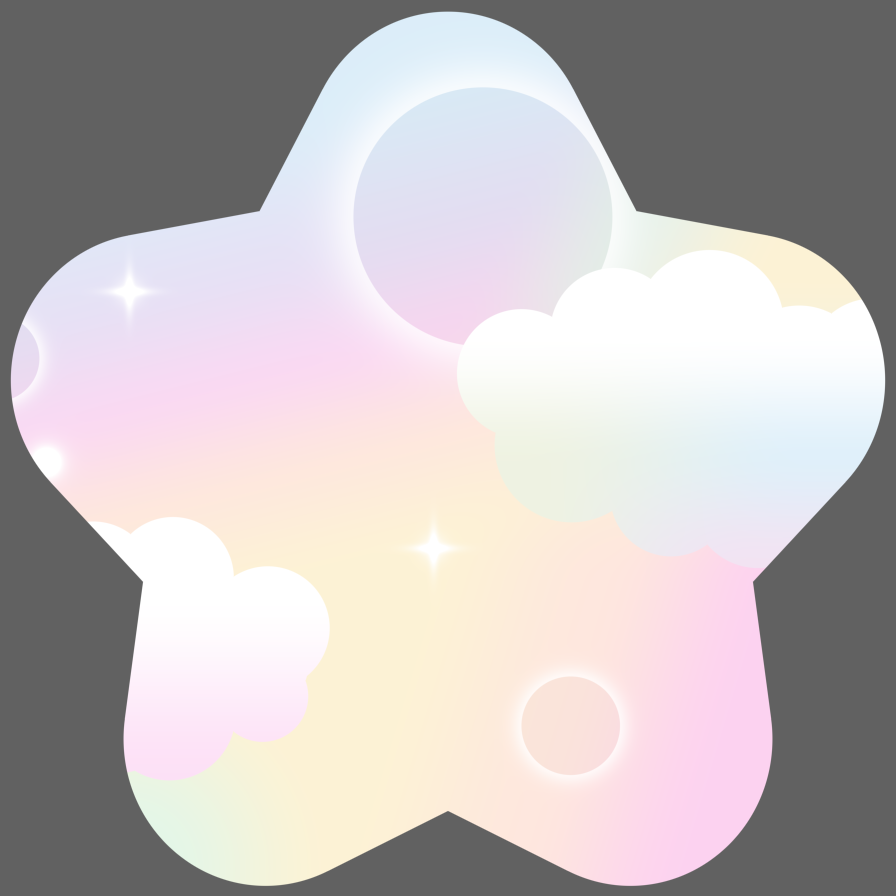
A WebGL 2 fragment shader for this background:

```glsl
#version 300 es
precision highp float;
// Rounded pastel star window with soft clouds, bubbles and sparkles on plain gray.

#define STAR_CENTER vec2(0.5, 0.535)
#define STAR_STRETCH 0.967
#define LOBE_DISTANCE 0.358
#define LOBE_RADIUS 0.164
#define BUBBLE_GLOW 0.75
#define SPARKLE_REACH 0.028
#define SPARKLE_WIDTH 0.0045

uniform vec2 u_resolution;
out vec4 outColor;

const vec3 GRAY = vec3(0.38);
const vec3 WHITE = vec3(1.0);
const vec3 BLUE = vec3(0.86, 0.93, 0.975);
const vec3 LAVENDER = vec3(0.905, 0.88, 0.96);
const vec3 PINK = vec3(0.98, 0.85, 0.95);
const vec3 PEACH = vec3(0.995, 0.905, 0.87);
const vec3 CREAM = vec3(0.99, 0.95, 0.835);
const vec3 MINT = vec3(0.89, 0.965, 0.91);

// Puffs: center x, center y from the top, radius
const vec3 RIGHT_PUFFS[8] = vec3[8](
  vec3(0.582, 0.417, 0.072), vec3(0.686, 0.371, 0.072),
  vec3(0.792, 0.362, 0.083), vec3(0.892, 0.419, 0.078),
  vec3(0.975, 0.407, 0.074), vec3(0.638, 0.497, 0.086),
  vec3(0.749, 0.553, 0.068), vec3(0.846, 0.560, 0.074));
const vec3 LEFT_PUFFS[8] = vec3[8](
  vec3(0.104, 0.651, 0.069), vec3(0.193, 0.645, 0.068),
  vec3(0.299, 0.701, 0.069), vec3(0.293, 0.777, 0.051),
  vec3(0.189, 0.797, 0.074), vec3(0.130, 0.788, 0.075),
  vec3(0.234, 0.684, 0.040), vec3(0.078, 0.729, 0.078));
const vec3 BUBBLES[3] = vec3[3](
  vec3(0.539, 0.242, 0.1445), vec3(0.637, 0.810, 0.055), vec3(-0.004, 0.400, 0.048));
const vec2 SPARKLES[2] = vec2[2](vec2(0.1445, 0.3255), vec2(0.484, 0.612));

float coverage(float d) {
  float px = 0.75 / min(u_resolution.x, u_resolution.y);
  return 1.0 - smoothstep(-px, px, d);
}

// Five-fold star: round lobes joined by straight tangents
float starDistance(vec2 p) {
  vec2 q = (p - STAR_CENTER) * vec2(1.0 / STAR_STRETCH, -1.0);
  float sector = 6.2831853 / 5.0;
  float a = abs(mod(atan(q.x, q.y) + 0.5 * sector, sector) - 0.5 * sector);
  vec2 t = length(q) * vec2(sin(a), cos(a)) - vec2(0.0, LOBE_DISTANCE);
  vec2 n = vec2(0.881, 0.472);
  float along = dot(t, vec2(-n.y, n.x));
  return (along > 0.0 ? length(t) : dot(t, n)) - LOBE_RADIUS;
}

// Round puffs around a capsule body
float cloudDistance(vec2 p, vec3 puffs[8], vec2 a, vec2 b, float r) {
  float h = clamp(dot(p - a, b - a) / dot(b - a, b - a), 0.0, 1.0);
  float d = length(p - mix(a, b, h)) - r;
  for (int i = 0; i < 8; i++) d = min(d, length(p - puffs[i].xy) - puffs[i].z);
  return d;
}

// Slanted pastel bands with tinted corners
vec3 pastelSky(vec2 p) {
  float band = p.y + 0.25 * p.x;
  vec3 c = mix(BLUE, LAVENDER, smoothstep(0.20, 0.40, band));
  c = mix(c, PINK, smoothstep(0.36, 0.51, band));
  c = mix(c, PEACH, smoothstep(0.48, 0.62, band));
  c = mix(c, CREAM, smoothstep(0.58, 0.74, band));
  float across = p.x + 0.3 * p.y;
  float lower = smoothstep(0.45, 0.65, p.y);
  c = mix(c, PEACH, lower * smoothstep(0.66, 0.88, across));
  c = mix(c, vec3(0.99, 0.825, 0.94), lower * smoothstep(0.86, 1.06, across));
  c = mix(c, MINT, 1.0 - smoothstep(0.03, 0.24, length(p - vec2(0.14, 0.97))));
  float upper = 1.0 - smoothstep(0.30, 0.46, p.y);
  float diagonal = p.x + 0.5 * p.y;
  c = mix(c, MINT, 0.8 * upper * smoothstep(0.68, 0.84, diagonal));
  return mix(c, CREAM, upper * smoothstep(0.82, 1.02, diagonal));
}

float sparkle(vec2 q) {
  vec2 a = abs(q);
  vec2 reach = exp(-pow(a / SPARKLE_REACH, vec2(2.0)));
  vec2 thin = exp(-pow(a / SPARKLE_WIDTH, vec2(2.0)));
  float core = exp(-dot(q, q) / 0.00022);
  return min(1.0, reach.x * thin.y + reach.y * thin.x + 0.8 * core);
}

void main() {
  vec2 p = gl_FragCoord.xy / u_resolution;
  p.y = 1.0 - p.y;
  vec3 color = pastelSky(p);

  // Bubbles: faintly shaded disc inside a white halo
  for (int i = 0; i < 3; i++) {
    float r = BUBBLES[i].z;
    float d = length(p - BUBBLES[i].xy) - r;
    float halo = BUBBLE_GLOW * exp(-pow(max(d, 0.0) / (0.22 * r), 1.5));
    color = mix(mix(color, WHITE, halo), color * 0.985, coverage(d));
  }

  // Sparkles and a glowing pearl
  for (int i = 0; i < 2; i++) color = mix(color, WHITE, sparkle(p - SPARKLES[i]));
  float pearl = length(p - vec2(0.052, 0.516)) - 0.016;
  color = mix(color, WHITE, exp(-max(pearl, 0.0) / 0.008));

  // Clouds fade from white tops to tinted undersides
  vec3 tint = mix(vec3(0.935, 0.95, 0.885), vec3(0.875, 0.94, 0.98), smoothstep(0.58, 0.90, p.x));
  tint = mix(tint, vec3(0.95, 0.89, 0.95), smoothstep(0.50, 0.64, p.y) * smoothstep(0.60, 0.84, p.x));
  vec3 cloud = mix(WHITE, tint, smoothstep(0.37, 0.52, p.y));
  color = mix(color, cloud, coverage(cloudDistance(p, RIGHT_PUFFS, vec2(0.677, 0.469), vec2(0.938, 0.482), 0.098)));
  cloud = mix(WHITE, vec3(0.99, 0.88, 0.965), smoothstep(0.66, 0.87, p.y));
  color = mix(color, cloud, coverage(cloudDistance(p, LEFT_PUFFS, vec2(0.143, 0.729), vec2(0.273, 0.736), 0.072)));

  outColor = vec4(mix(GRAY, color, coverage(starDistance(p))), 1.0);
}
```
